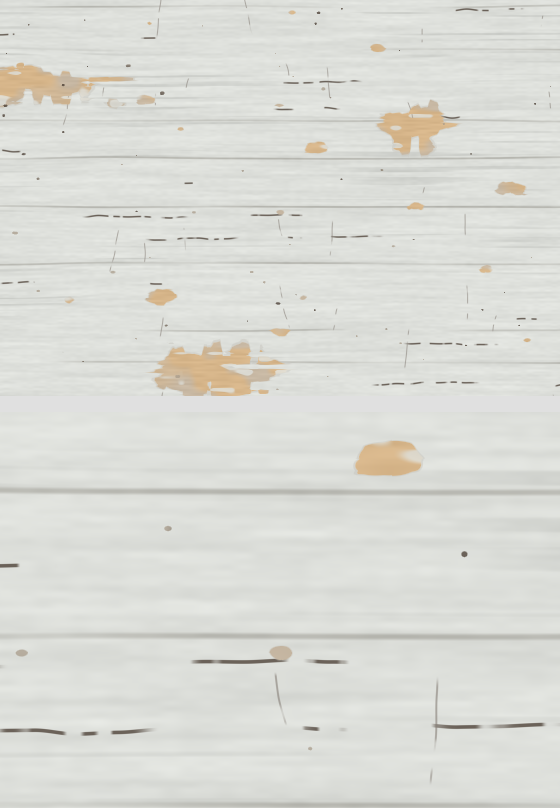
Top: the whole. Bottom: its middle third, enlarged.
This texture is drawn by a WebGL 2 fragment shader. Its source:

```glsl
#version 300 es
precision highp float;

uniform vec2 u_resolution;
out vec4 fragColor;

const vec3 PAINT = vec3(0.872, 0.880, 0.862);
const vec3 WORN_PAINT = vec3(0.77, 0.76, 0.73);
const vec3 BARE_WOOD = vec3(0.84, 0.71, 0.54);
const vec3 GREY_WOOD = vec3(0.78, 0.72, 0.64);
const vec3 CRACK = vec3(0.27, 0.22, 0.18);
const vec3 SCRATCH = vec3(0.52, 0.49, 0.46);

const int LARGE_CHIPS = 3;
const float SMALL_CHIP_CHANCE = 0.24;
const float FLECK_CHANCE = 0.11;
const float SEAM_SPACING = 0.132;
const float GRAIN_CONTRAST = 0.034;
const float RAGGEDNESS = 0.65;

float hash(vec2 p) {
    return fract(sin(dot(p, vec2(12.9898, 78.233))) * 43758.5453);
}

vec2 hash2(vec2 p) {
    return vec2(hash(p), hash(p + 37.7));
}

float noise(vec2 p) {
    vec2 i = floor(p), f = fract(p);
    f = f * f * (3.0 - 2.0 * f);
    return mix(mix(hash(i), hash(i + vec2(1, 0)), f.x),
               mix(hash(i + vec2(0, 1)), hash(i + vec2(1, 1)), f.x), f.y);
}

// Plateaus joined by steep ramps, for splintered edges
float stepNoise(float x, float seed) {
    float i = floor(x);
    return mix(hash(vec2(i, seed)), hash(vec2(i + 1.0, seed)),
               smoothstep(0.3, 0.7, x - i));
}

// Signed field of a ragged chip, in multiples of its half size
float chipField(vec2 p, vec2 center, vec2 halfSize) {
    vec2 q = p - center;
    float side = q.x < 0.0 ? 3.0 : 8.0;
    float tier = q.y < 0.0 ? 5.0 : 11.0;
    vec2 u = abs(q) / halfSize;
    u += RAGGEDNESS * (vec2(stepNoise(p.y * 95.0, side), stepNoise(p.x * 42.0, tier)) - 0.5);
    u += 0.8 * (noise(p * vec2(13.0, 26.0)) - 0.5);
    return min(length(u) - 1.0, 0.6);
}

float coverage(float field, float blur) {
    return clamp(0.5 - field / blur, 0.0, 1.0);
}

float scatteredChips(vec2 p, vec2 cell, float chance, vec2 smallest, vec2 largest, float seed) {
    float row = floor(p.y / cell.y);
    float shift = hash(vec2(row, seed)) * cell.x;
    vec2 id = vec2(floor((p.x + shift) / cell.x), row);
    vec2 jitter = (hash2(id + seed) - 0.5) * (cell - 2.6 * largest);
    vec2 center = (id + 0.5) * cell - vec2(shift, 0.0) + jitter;
    float size = hash(id + seed + 5.3);
    float field = chipField(p, center, mix(smallest, largest, size * size));
    return hash(id + seed + 9.1) < chance ? field : 0.6;
}

// Broken hairlines running along x, one at most in each cell
float hairlines(vec2 p, vec2 cell, float chance, float width, float lean, float seed) {
    float row = floor(p.y / cell.y);
    float shift = hash(vec2(row, seed)) * cell.x;
    vec2 id = vec2(floor((p.x + shift) / cell.x), row);
    vec2 q = p + vec2(shift, 0.0) - (id + 0.5) * cell;
    q.y -= (hash(id + seed) - 0.5) * cell.y * 0.5;
    q.y -= q.x * lean * (hash(id + seed + 2.7) - 0.5) + 0.006 * (noise(p * vec2(28.0, 3.0)) - 0.5);
    float reach = cell.x * mix(0.07, 0.42, pow(hash(id + seed + 4.1), 2.0));
    float pixel = 1.0 / u_resolution.y;
    float line = 1.0 - smoothstep(width - 0.5 * pixel, width + pixel, abs(q.y));
    float ends = 1.0 - smoothstep(reach * 0.8, reach, abs(q.x));
    float breaks = smoothstep(0.25, 0.6, noise(vec2(p.x * 75.0, row + seed)));
    return line * ends * breaks * step(hash(id + seed + 6.9), chance);
}

// Dark joints with uneven strength along their length
float seams(vec2 p) {
    float k = floor(p.y / SEAM_SPACING);
    float y = (k + 0.25 + 0.5 * hash(vec2(k, 4.0))) * SEAM_SPACING;
    float d = abs(p.y - y + 0.006 * (noise(vec2(p.x * 3.5, k)) - 0.5));
    float strength = smoothstep(0.25, 0.8, noise(vec2(p.x * 4.0, k + 20.5)));
    return strength * (0.14 * (1.0 - smoothstep(0.0005, 0.004, d)) + 0.022 * exp(-d * 110.0));
}

// Brush marks and wood grain showing through the paint
float grain(vec2 p) {
    vec2 q = p + vec2(0.0, 0.012 * noise(p * vec2(3.0, 7.0)));
    float relief = noise(q * vec2(4.0, 75.0)) + noise(q * vec2(11.0, 170.0))
                 + 0.7 * noise(q * vec2(65.0, 210.0)) - 1.35;
    float streak = smoothstep(0.66, 0.95, noise(q * vec2(3.0, 125.0) + 8.0))
                 * smoothstep(0.35, 0.75, noise(p * vec2(2.5, 8.0)));
    float ridge = noise(q * vec2(5.0, 38.0)) - noise((q + vec2(0.0, 0.005)) * vec2(5.0, 38.0));
    return GRAIN_CONTRAST * (relief + 0.8 * ridge) - 0.06 * streak;
}

void main() {
    vec2 p = gl_FragCoord.xy / u_resolution.y;
    float aspect = u_resolution.x / u_resolution.y;
    vec3 color = PAINT + grain(p) - seams(p) * vec3(0.95, 1.0, 1.05);

    // Cracks and scratches
    float cracks = hairlines(p, vec2(0.36, 0.085), 0.38, 0.0013, 0.05, 13.0);
    float scratches = hairlines(p.yx, vec2(0.2, 0.11), 0.36, 0.0006, 0.5, 29.0);
    color = mix(color, CRACK, 0.75 * cracks);
    color = mix(color, SCRATCH, 0.6 * scratches);

    // Chipped areas
    float field = scatteredChips(p, vec2(0.18, 0.1), SMALL_CHIP_CHANCE,
                                 vec2(0.008, 0.006), vec2(0.036, 0.015), 17.0);
    for (int i = 0; i < LARGE_CHIPS; i++) {
        float n = float(i);
        vec2 center = vec2(fract(0.09 + 0.64 * n) * aspect, 0.78 - 0.1 * n - 0.26 * n * (n - 1.0));
        vec2 halfSize = vec2(0.075 + 0.075 * abs(cos(1.3 * n)), 0.042 + 0.008 * n);
        field = min(field, chipField(p, center, halfSize));
    }
    float blur = clamp(fwidth(field), 0.001, 0.6);
    float chip = coverage(field, blur);
    float rim = coverage(field - 0.07, blur) - chip;
    float remnants = smoothstep(0.7, 0.82, noise(p * vec2(24.0, 65.0)));
    float wear = smoothstep(0.4, 0.75, noise(p * vec2(17.0, 30.0) + 3.0));
    vec3 wood = mix(BARE_WOOD, GREY_WOOD, wear) + 0.05 * (noise(p * vec2(30.0, 200.0)) - 0.5);
    color = mix(color, WORN_PAINT, 0.45 * max(rim, 0.0));
    color = mix(color, wood, chip * (1.0 - 0.8 * remnants));

    // Tiny flecks, some dark and some tan
    float fleck = scatteredChips(p, vec2(0.06, 0.04), FLECK_CHANCE,
                                 vec2(0.0015), vec2(0.006, 0.0035), 41.0);
    float fleckMask = coverage(fleck, clamp(fwidth(fleck), 0.001, 0.9));
    float darkness = smoothstep(0.4, 0.6, noise(p * 9.0 + 5.0));
    color = mix(color, mix(GREY_WOOD * 0.85, CRACK, darkness), 0.75 * fleckMask);

    fragColor = vec4(clamp(color, 0.0, 1.0), 1.0);
}
```
